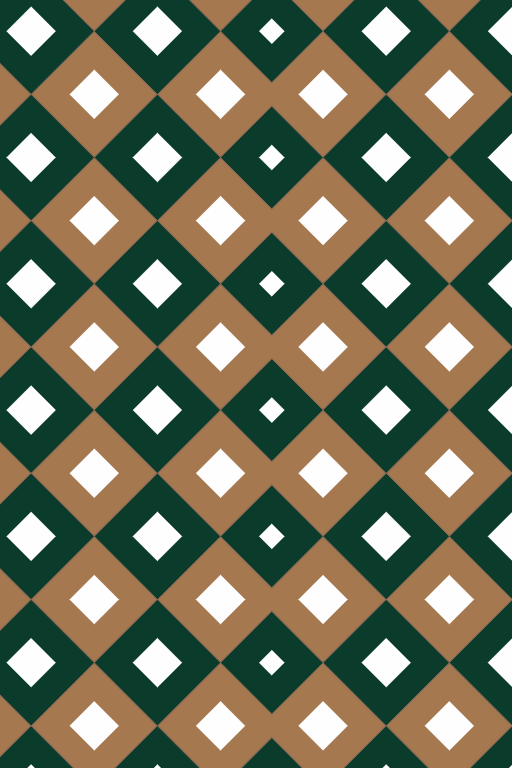
A WebGL 1 fragment shader for this pattern:

```glsl
precision highp float;

// Checkerboard of green and tan diamonds, each with a white diamond at its heart.
// A vertical mirror fold right of centre pinches one column into smaller diamonds;
// everything follows from the diamond (L1) distance within a square repeat.

uniform vec2 u_resolution;

// Lengths are fractions of the canvas height.
const float PERIOD = 0.16445;       // repeat across and down
const float FOLD_X = 0.3539;        // position of the mirror axis
const float FOLD_CUT = 0.0155;      // strip lost from each side of the axis
const float TOP_OFFSET = 0.0406;    // first green centre below the top edge
const float SEAM_WIDTH = 0.0014;    // faint line between the two colours
const float SEAM_SHIFT = 0.0005;    // seam leans towards the tan side
const float HEART_RADIUS = 0.1955;  // white half-diagonal, in repeats

const vec3 GREEN = vec3(0.043, 0.231, 0.170);
const vec3 TAN = vec3(0.647, 0.471, 0.310);
const vec3 SEAM = vec3(0.545, 0.415, 0.340);
const vec3 WHITE = vec3(0.996);

// Diamond distance from the nearest green centre; 0.5 lies on the seam
// and 1.0 is the centre of a tan diamond.
float diamondDistance(vec2 p) {
  vec2 cell = abs(fract(p + 0.5) - 0.5);
  return cell.x + cell.y;
}

// Share of a pixel inside an edge, for a signed distance d.
float coverage(float d, float pixel) {
  return clamp(0.5 - d / pixel, 0.0, 1.0);
}

void main() {
  vec2 uv = gl_FragCoord.xy / u_resolution.y;

  // Mirror across the fold, then measure in repeats
  vec2 p = vec2(abs(uv.x - FOLD_X) + FOLD_CUT, 1.0 - uv.y - TOP_OFFSET) / PERIOD;
  float d = diamondDistance(p);

  // Diamond distance grows by sqrt(2) per unit across an edge
  float scale = sqrt(2.0) / PERIOD;
  float pixel = scale / u_resolution.y;

  // Two-colour checker
  vec3 color = mix(TAN, GREEN, coverage(d - 0.5, pixel));

  // Thin seam along the diamond edges
  float seam = d - 0.5 - SEAM_SHIFT * scale;
  float halfSeam = 0.5 * SEAM_WIDTH * scale;
  float seamCover = coverage(seam - halfSeam, pixel) - coverage(seam + halfSeam, pixel);
  color = mix(color, SEAM, seamCover);

  // White hearts of both colours
  float heart = min(d, 1.0 - d) - HEART_RADIUS;
  color = mix(color, WHITE, coverage(heart, pixel));

  gl_FragColor = vec4(color, 1.0);
}
```
